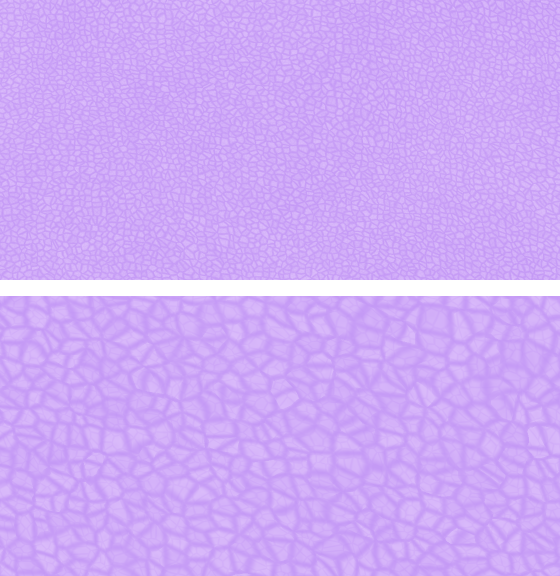
Top: the whole. Bottom: its middle third, enlarged.
Give the GLSL for this texture, as a Shadertoy shader.

```glsl
// Lilac pebbled leather: small domed grains divided by fine, soft creases.

const vec3 CREASE_COLOR = vec3(0.770, 0.602, 0.962);
const vec3 GRAIN_COLOR  = vec3(0.868, 0.755, 0.984);
const vec2 GRAIN_COUNT  = vec2(42.0, 51.0); // grains per canvas height, x and y
const float JITTER       = 0.86;  // irregularity of the grain layout
const float DOME_WIDTH   = 0.29;  // crease to grain top, in grain units
const float DOME_HEIGHT  = 0.60;
const float WRINKLE_SCALE = 2.1;  // fine wrinkles relative to the grains
const float WRINKLE_DEPTH = 0.20;
const float BLOTCH_DEPTH = 0.26;
const float SPECK_DEPTH  = 0.16;
const float BASE_TONE    = 0.10;
const float ROW_BEND     = 0.07;  // grain rows sink toward the right
const int SAMPLES        = 2;     // antialiasing grid per side

vec2 hash22(vec2 p) {
    vec3 q = fract(p.xyx * vec3(0.1031, 0.1030, 0.0973));
    q += dot(q, q.yzx + 33.33);
    return fract((q.xx + q.yz) * q.zy);
}

float valueNoise(vec2 p) {
    vec2 cell = floor(p), f = fract(p);
    f = f * f * (3.0 - 2.0 * f);
    float low  = mix(hash22(cell).x, hash22(cell + vec2(1, 0)).x, f.x);
    float high = mix(hash22(cell + vec2(0, 1)).x, hash22(cell + vec2(1, 1)).x, f.x);
    return mix(low, high, f.y);
}

float fbm(vec2 p) {
    float sum = 0.0, weight = 0.5;
    for (int i = 0; i < 4; i++) {
        sum += weight * valueNoise(p);
        p = mat2(1.6, 1.2, -1.2, 1.6) * p + 7.3;
        weight *= 0.5;
    }
    return sum;
}

// Distance to the nearest cell border (x) and a random value per cell (y).
vec2 cellBorder(vec2 p) {
    vec2 base = floor(p), nearest = vec2(8.0), second = vec2(8.0);
    float id = 0.0;
    for (int y = -1; y <= 1; y++)
    for (int x = -1; x <= 1; x++) {
        vec2 cell = base + vec2(x, y);
        vec2 rnd = hash22(cell + 50.0);
        vec2 offset = cell + 0.5 + JITTER * (rnd - 0.5) - p;
        if (dot(offset, offset) < dot(nearest, nearest)) {
            second = nearest;
            nearest = offset;
            id = fract(rnd.x * 7.0 + rnd.y * 3.0);
        } else if (dot(offset, offset) < dot(second, second)) {
            second = offset;
        }
    }
    return vec2(dot(0.5 * (nearest + second), normalize(second - nearest)), id);
}

float leatherTone(vec2 uv) {
    // Bend and stretch the hide so rows and grain sizes vary
    vec2 hide = uv + vec2(0.0, ROW_BEND * uv.x * uv.x);
    hide += 0.07 * vec2(valueNoise(uv * 2.3 + 3.0), valueNoise(uv * 2.3 + 19.0));
    vec2 p = hide * GRAIN_COUNT;
    p += 0.5 * vec2(valueNoise(p * 0.8 + 5.0), valueNoise(p * 0.8 + 31.0));

    // Domed grains, some flatter than others
    vec2 grain = cellBorder(p);
    float dome = smoothstep(0.0, DOME_WIDTH, grain.x);
    float tone = BASE_TONE + DOME_HEIGHT * dome * mix(0.75, 1.2, grain.y);

    // Fine wrinkles cutting over the grain tops
    vec2 wrinkle = cellBorder(mat2(0.8, 0.6, -0.6, 0.8) * p * WRINKLE_SCALE + 11.0);
    float cut = 1.0 - smoothstep(0.0, 0.16, wrinkle.x);
    tone -= WRINKLE_DEPTH * cut * (0.3 + 0.7 * dome);

    // Broad clouding and small specks
    tone += BLOTCH_DEPTH * (fbm(uv * 3.0 + 2.0) - 0.47);
    tone += SPECK_DEPTH * (valueNoise(p * 4.0) - 0.5);
    return tone;
}

void mainImage(out vec4 fragColor, in vec2 fragCoord) {
    float tone = 0.0;
    for (int j = 0; j < SAMPLES; j++)
    for (int i = 0; i < SAMPLES; i++) {
        vec2 shift = (vec2(i, j) + 0.5) / float(SAMPLES) - 0.5;
        tone += leatherTone((fragCoord + shift) / iResolution.y);
    }
    tone /= float(SAMPLES * SAMPLES);
    fragColor = vec4(mix(CREASE_COLOR, GRAIN_COLOR, clamp(tone, 0.0, 1.0)), 1.0);
}
```
